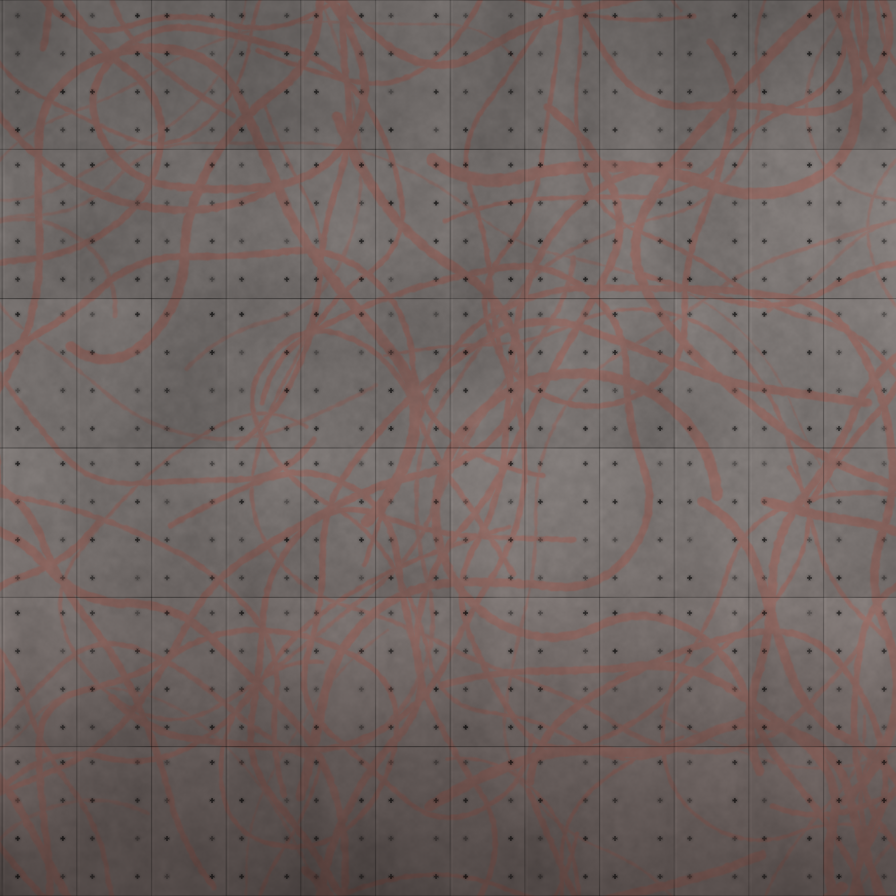
Reproduce this texture procedurally as a WebGL 2 fragment shader.

```glsl
#version 300 es
precision highp float;
// Grey concrete wall of 12 by 6 bolted panels, overgrown by faded red vines.
uniform vec2 u_resolution;
out vec4 fragColor;

float hash(vec2 p) {
    vec3 q = fract(vec3(p.xyx) * 0.1031);
    q += dot(q, q.yzx + 33.33);
    return fract((q.x + q.y) * q.z);
}

float noise(vec2 p) {
    vec2 i = floor(p), f = fract(p);
    f = f * f * (3.0 - 2.0 * f);
    return mix(mix(hash(i), hash(i + vec2(1, 0)), f.x),
               mix(hash(i + vec2(0, 1)), hash(i + vec2(1, 1)), f.x), f.y);
}

float fbm(vec2 p) {
    float sum = 0.0, gain = 0.5;
    for (int i = 0; i < 5; i++) {
        sum += gain * noise(p);
        p = p * 2.03 + 17.3;
        gain *= 0.5;
    }
    return sum;
}

// Distance to a quadratic curve from a to c whose control point is the origin.
float curveDistance(vec2 p, vec2 a, vec2 c) {
    float t = clamp(dot(p - a, c - a) / dot(c - a, c - a), 0.0, 1.0);
    for (int i = 0; i < 4; i++) {
        vec2 offset = a * (1.0 - t) * (1.0 - t) + c * t * t - p;
        vec2 slope = 2.0 * (c * t - a * (1.0 - t));
        t = clamp(t - dot(offset, slope) / dot(slope, slope), 0.0, 1.0);
    }
    return length(a * (1.0 - t) * (1.0 - t) + c * t * t - p);
}

// Coverage of winding vines, each a smooth chain of curves wrapped at the borders.
float vines(vec2 uv, float px) {
    float cover = 0.0;
    float ragged = (noise(uv * 190.0) - 0.5) * 0.0018;
    for (int v = 0; v < 36; v++) {
        // Starts are spread over a 6 by 6 lattice.
        float id = float(v) * 7.0 + 3.0;
        vec2 pos = vec2(v % 6, v / 6) + vec2(hash(vec2(id, 1.0)), hash(vec2(id, 2.0)));
        pos /= 6.0;
        float angle = 6.2832 * hash(vec2(id, 3.0));
        float bend = (hash(vec2(id, 4.0)) - 0.5) * 0.9;
        float size = hash(vec2(id, 5.0));
        vec2 stepIn = 0.11 * vec2(cos(angle), sin(angle));
        for (int s = 0; s < 12; s++) {
            angle += bend + (hash(vec2(id, float(s) + 11.0)) - 0.5) * 1.9;
            vec2 stepOut = 0.11 * vec2(cos(angle), sin(angle));
            vec2 p = fract(uv - pos + 0.5) - 0.5;
            if (dot(p, p) < 0.0055) {
                float taper = 1.0 - 0.04 * float(s);
                float halfWidth = mix(0.0019, 0.0072, size) * taper + ragged;
                float d = curveDistance(p, -0.5 * stepIn, 0.5 * stepOut) - halfWidth;
                float soft = 0.6 * px + 0.0008;
                float ink = 1.0 - smoothstep(-soft, soft, d);
                cover = max(cover, ink * mix(0.65, 1.0, smoothstep(0.0, 0.35, size)));
            }
            pos += stepOut;
            stepIn = stepOut;
        }
    }
    return cover;
}

// Coverage of a thin line of the given half width.
float line(float d, float halfWidth, float px) {
    return 1.0 - smoothstep(halfWidth - 0.5 * px, halfWidth + 0.7 * px, abs(d));
}

void main() {
    vec2 uv = gl_FragCoord.xy / u_resolution;
    float px = 1.0 / min(u_resolution.x, u_resolution.y);
    vec2 grid = vec2(12.0, 6.0);
    vec2 panel = (uv - vec2(0.0024, 0.0)) * grid;
    vec2 cell = floor(panel), f = fract(panel);

    // Light falls off to the bottom and a little to the top and left.
    float light = mix(0.70, 1.0, smoothstep(-0.06, 0.40, uv.y));
    light *= 1.0 - 0.13 * smoothstep(0.75, 1.0, uv.y);
    light *= 0.94 + 0.07 * smoothstep(0.1, 0.8, uv.x);

    // Concrete: panel tints, stains, vertical streaks and grit.
    float wear = (hash(cell + 40.0) - 0.5) * 0.07;
    wear += (noise(uv * 4.0 + 5.0) - 0.5) * 0.10;
    wear += (fbm(uv * 8.0) - 0.48) * 0.26;
    wear += (noise(uv * vec2(32.0, 4.0)) - 0.5) * 0.09;
    wear += (fbm(uv * 110.0) - 0.48) * 0.12;
    wear += 0.06 * (f.y - 0.5);
    vec3 color = mix(vec3(0.462, 0.415, 0.405), vec3(0.464, 0.443, 0.435),
                     smoothstep(0.0, 0.5, uv.y));

    // Vines, thinly worn away by the grain.
    float worn = 0.90 + 0.10 * smoothstep(0.25, 0.6, fbm(uv * 85.0 + 9.0));
    color = mix(color, vec3(0.525, 0.384, 0.360), vines(uv, px) * worn);
    color *= light * (1.0 + wear);

    // Seams between panels, with a faint lit edge.
    vec2 toSeam = (f - floor(f + 0.5)) / grid;
    float fade = 0.5 + 0.5 * noise(uv * 30.0);
    color *= 1.0 + 0.04 * line(toSeam.x - 0.0026, 0.0006, px);
    color *= 1.0 - 0.29 * fade * line(toSeam.x, 0.0005, px);
    color *= 1.0 - 0.42 * fade * line(toSeam.y, 0.0005, px);

    // Bolt holes: two across and four down in each panel, some fainter.
    vec2 hole = vec2((abs(f.x - 0.51) - 0.302) / 12.0,
                     (fract((f.y - 0.0025) / 0.255) - 0.5) * 0.0425);
    vec2 a = abs(hole);
    float plus = min(max(a.x - 0.0026, a.y - 0.0009), max(a.x - 0.0009, a.y - 0.0026));
    float d = min(plus, length(hole) - 0.0017);
    float depth = mix(0.22, 0.66, hash(floor(panel * vec2(2.0, 4.0)) + 70.0));
    color *= 1.0 - depth * (1.0 - smoothstep(-0.7 * px, 0.7 * px, d));
    color *= 1.0 - 0.08 * (1.0 - smoothstep(0.002, 0.006, length(hole)));

    fragColor = vec4(color, 1.0);
}
```
